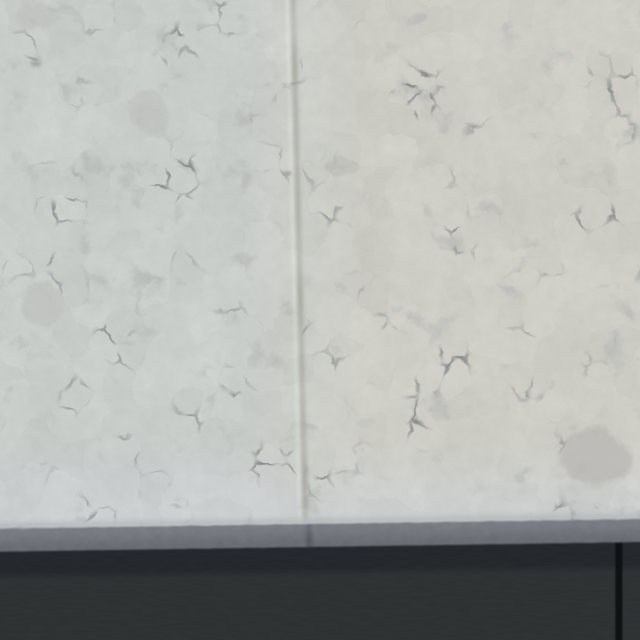
Reproduce this texture procedurally as a WebGL 1 fragment shader.

```glsl
precision highp float;
// Pale veined stone slab with a vertical seam, a grey front edge and dark panels below.
uniform vec2 u_resolution;

vec2 hash2(vec2 p) {
  vec2 q = vec2(dot(p, vec2(127.1, 311.7)), dot(p, vec2(269.5, 183.3)));
  return fract(sin(q) * 43758.5);
}

float gradientNoise(vec2 p) {
  vec2 i = floor(p), f = fract(p);
  vec2 u = f * f * f * (f * (f * 6.0 - 15.0) + 10.0);
  vec2 e = vec2(0.0, 1.0);
  float a = dot(hash2(i) * 2.0 - 1.0, f);
  float b = dot(hash2(i + e.yx) * 2.0 - 1.0, f - e.yx);
  float c = dot(hash2(i + e.xy) * 2.0 - 1.0, f - e.xy);
  float d = dot(hash2(i + e.yy) * 2.0 - 1.0, f - e.yy);
  return mix(mix(a, b, u.x), mix(c, d, u.x), u.y);
}

float fbm(vec2 p) {
  float sum = 0.0, gain = 0.6;
  for (int i = 0; i < 4; i++) {
    sum += gain * gradientNoise(p);
    p = mat2(1.6, 1.2, -1.2, 1.6) * p + 7.3;
    gain *= 0.55;
  }
  return sum;
}

// x: gap between the two nearest pebbles, y: random value of the nearest one
vec2 pebbles(vec2 p) {
  vec2 cell = floor(p);
  float near = 8.0, next = 8.0, id = 0.0;
  for (int y = -1; y <= 1; y++) {
    for (int x = -1; x <= 1; x++) {
      vec2 c = cell + vec2(float(x), float(y));
      vec2 h = hash2(c);
      float d = length(c + 0.1 + 0.8 * h - p);
      if (d < near) { next = near; near = d; id = fract(h.x * 17.0 + h.y * 5.0); }
      else next = min(next, d);
    }
  }
  return vec2(next - near, id);
}

float glow(vec2 p, vec2 centre, float radius) {
  vec2 d = (p - centre) / radius;
  return exp(-dot(d, d));
}

float patchMask(vec2 p, vec2 centre, vec2 radius) {
  return 1.0 - smoothstep(0.82, 1.12, length((p - centre) / radius));
}

float band(float x, float centre, float halfWidth) {
  float d = (x - centre) / halfWidth;
  return exp(-d * d);
}

// Places where the dark veins gather
float veinClusters(vec2 p) {
  float m = glow(p, vec2(0.66, 0.37), 0.035) + glow(p, vec2(0.835, 0.39), 0.035);
  m += glow(p, vec2(0.19, 0.45), 0.05) + glow(p, vec2(0.25, 0.56), 0.03);
  m += glow(p, vec2(0.07, 0.675), 0.05) + glow(p, vec2(0.27, 0.72), 0.05);
  m += glow(p, vec2(0.29, 0.93), 0.04) + glow(p, vec2(0.72, 0.61), 0.03);
  m += glow(p, vec2(0.65, 0.86), 0.05) + glow(p, vec2(0.38, 0.4), 0.05);
  m += glow(p, vec2(0.97, 0.8), 0.03) + glow(p, vec2(0.42, 0.27), 0.03);
  return m + glow(p, vec2(0.71, 0.44), 0.03) + glow(p, vec2(0.95, 0.47), 0.03);
}

vec3 slab(vec2 p, float seamX) {
  vec2 warp = vec2(fbm(p * 22.0), fbm(p * 22.0 + 31.0));
  vec2 q = p + 0.025 * warp;
  vec2 stones = pebbles(q * 23.0);
  float clusters = veinClusters(p);
  vec3 col = mix(vec3(0.785, 0.803, 0.793), vec3(0.802, 0.803, 0.775), smoothstep(0.3, 0.6, p.x));
  col = mix(col, vec3(0.80, 0.81, 0.82), 0.7 * (1.0 - smoothstep(0.19, 0.33, p.y)));
  // Cloudy mottling and pale pebbles
  col += 0.035 * fbm(p * 8.0) + 0.03 * fbm(p * 45.0) + 0.022 * (stones.y - 0.5);
  float cloud = smoothstep(0.12, 0.42, fbm(q * 17.0 + 4.0) + 0.1 * clusters);
  col = mix(col, vec3(0.68, 0.69, 0.68), 0.5 * cloud);
  // Larger tinted stones
  float tint = patchMask(q, vec2(0.928, 0.285), vec2(0.057, 0.046));
  tint += 0.6 * patchMask(q, vec2(0.066, 0.525), vec2(0.032, 0.035));
  tint += 0.5 * patchMask(q, vec2(0.235, 0.825), vec2(0.03, 0.035));
  tint += 0.6 * patchMask(q, vec2(0.534, 0.74), vec2(0.025, 0.016));
  tint += 0.5 * patchMask(q, vec2(0.06, 0.975), vec2(0.035, 0.025));
  col = mix(col, vec3(0.72, 0.715, 0.70), 0.75 * min(tint, 1.0));
  // Broken veins between the pebbles
  float presence = smoothstep(0.08, 0.5, gradientNoise(p * 13.0 + 9.0) + 0.42 * clusters);
  float breaks = smoothstep(-0.2, 0.25, gradientNoise(p * 38.0));
  float vein = (1.0 - smoothstep(0.02, 0.17, stones.x)) * presence * breaks * (1.0 - min(tint, 1.0));
  col = mix(col, vec3(0.46, 0.475, 0.48), 0.75 * vein);
  // Seam with a pale left lip
  float wear = 0.45 + 0.4 * gradientNoise(vec2(3.0, p.y * 14.0));
  col = mix(col, vec3(0.60, 0.60, 0.56), wear * band(p.x, seamX + 0.002, 0.0055));
  return col + 0.035 * band(p.x, seamX - 0.007, 0.004);
}

vec3 panels(vec2 p, float px) {
  float shadowEdge = mix(0.099, 0.113, p.x);
  float grain = gradientNoise(p * vec2(45.0, 190.0));
  vec3 col = mix(vec3(0.183, 0.198, 0.203), vec3(0.145, 0.157, 0.177), smoothstep(-0.008, 0.008, p.y - shadowEdge));
  col += 0.012 * grain;
  float gap = 1.0 - smoothstep(0.0045 - px, 0.0065 + px, abs(p.x - 0.967));
  return mix(col, vec3(0.06, 0.065, 0.075), gap);
}

void main() {
  vec2 p = gl_FragCoord.xy / u_resolution;
  float px = 1.0 / min(u_resolution.x, u_resolution.y);
  float soft = px + 0.0012;
  float seamX = 0.456 + 0.024 * (1.0 - p.y);
  float rough = 0.0015 * gradientNoise(vec2(p.x * 45.0, 2.0));
  float faceTop = mix(0.174, 0.189, p.x) + rough;
  float faceBottom = mix(0.138, 0.153, p.x) + 0.5 * rough;
  // Front face, darker where the two slabs meet
  vec3 face = mix(vec3(0.41, 0.425, 0.45), vec3(0.48, 0.49, 0.52), smoothstep(faceBottom, faceTop, p.y));
  face += 0.035 * fbm(p * 60.0) - 0.07 * band(p.x, 0.483, 0.006);
  vec3 top = slab(p, seamX);
  top = mix(top, vec3(0.70, 0.71, 0.72), 0.65 * band(p.y, faceTop + 0.004, 0.007));
  vec3 col = mix(panels(p, px), face, smoothstep(-soft, soft, p.y - faceBottom));
  col = mix(col, top, smoothstep(-soft, soft, p.y - faceTop));
  gl_FragColor = vec4(clamp(col, 0.0, 1.0), 1.0);
}
```
